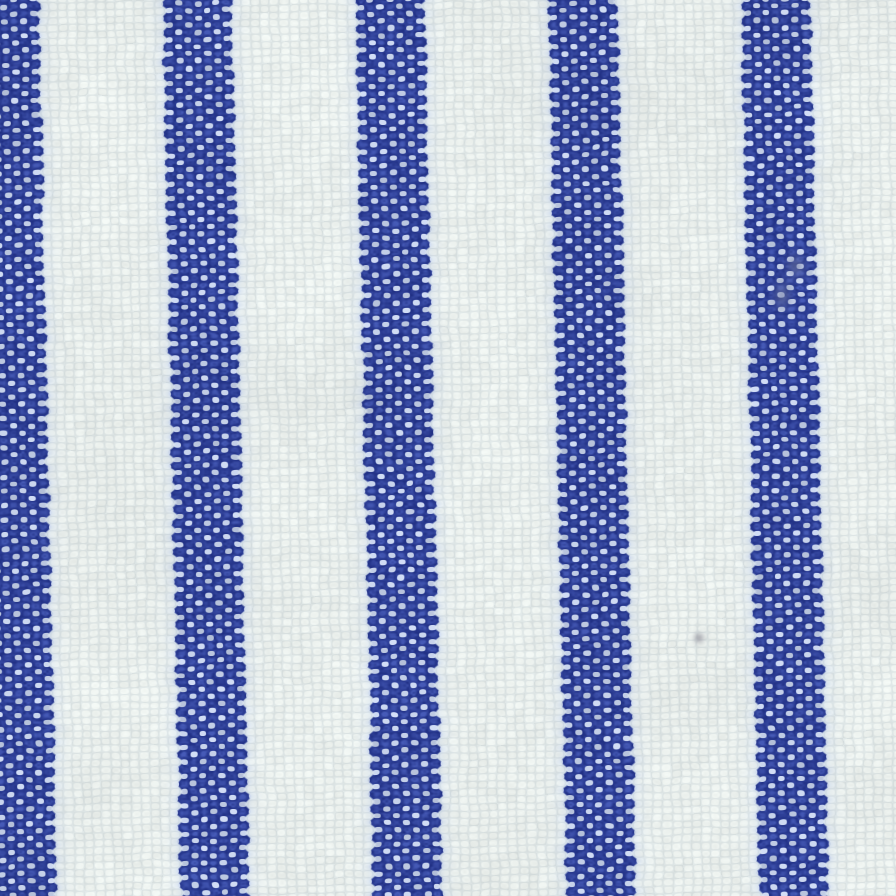
Reproduce this texture procedurally as a Shadertoy shader.

```glsl
#define PERIOD 0.2153      // distance between stripe centres
#define FIRST_CENTRE 0.220 // centre of one stripe at the top edge
#define TILT 0.0202        // lean of the cloth
#define WARP_PER_PERIOD 20.0
#define STRIPE_WARPS 7.0
#define WEFT_ROWS 124.0
#define WOBBLE 0.16        // thread irregularity, in threads

const float PI = 3.14159265;
const vec3 WHITE_YARN = vec3(0.925, 0.945, 0.932);
const vec3 WHITE_GAP  = vec3(0.825, 0.860, 0.865);
const vec3 BLUE_DARK  = vec3(0.130, 0.190, 0.520);
const vec3 BLUE_LIGHT = vec3(0.270, 0.350, 0.710);
const vec3 WEFT_DOT   = vec3(0.760, 0.805, 0.900);

float hash(vec2 p) {
    vec3 q = fract(vec3(p.xyx) * 0.1031);
    q += dot(q, q.yzx + 33.33);
    return fract((q.x + q.y) * q.z);
}

float noise(vec2 p) {
    vec2 i = floor(p), f = fract(p);
    f = f * f * (3.0 - 2.0 * f);
    return mix(mix(hash(i), hash(i + vec2(1, 0)), f.x),
               mix(hash(i + vec2(0, 1)), hash(i + vec2(1, 1)), f.x), f.y);
}

// Soft elliptical blemish
float smudge(vec2 p, vec2 centre, vec2 radius) {
    vec2 d = (p - centre) / radius;
    return exp(-dot(d, d));
}

void mainImage(out vec4 fragColor, in vec2 fragCoord) {
    vec2 uv = fragCoord / iResolution.xy;

    // Thread coordinates: whole numbers lie on thread centres
    vec2 thread;
    thread.x = (uv.x - FIRST_CENTRE - TILT * (1.0 - uv.y)) / PERIOD * WARP_PER_PERIOD;
    thread.y = (uv.y - TILT * uv.x) * WEFT_ROWS;
    vec2 drift = vec2(noise(thread * vec2(0.5, 0.4)), noise(thread * 0.45 + 71.0)) - 0.5;
    thread += 2.0 * WOBBLE * drift;

    // Plain weave: +1 where the warp is on top, -1 where the weft is
    vec2 wave = cos(PI * thread);
    float weave = wave.x * wave.y;
    vec2 crossing = round(thread);
    float yarnTone = hash(crossing + 200.0);
    float grain = noise(thread * 3.0) - 0.5;

    // White ground with shaded gaps between the floats
    float lift = smoothstep(0.0, 0.55, abs(weave));
    vec3 white = mix(WHITE_GAP, WHITE_YARN, 0.3 + 0.7 * lift);
    white += 0.035 * (yarnTone - 0.5) + 0.025 * grain;

    // Blue warp floats with white weft showing between them
    float sheen = smoothstep(0.05, 0.9, weave);
    float tone = 0.25 + 0.5 * sheen * (0.35 + yarnTone) + 0.6 * grain;
    vec3 blue = mix(BLUE_DARK, BLUE_LIGHT, clamp(tone, 0.0, 1.0));
    float dotMask = smoothstep(0.16, 0.62, -weave);
    vec3 dotColour = WEFT_DOT + 0.12 * (yarnTone - 0.5);
    vec3 stripe = mix(blue, dotColour, dotMask);

    // Stripe mask, scalloped by the outermost warp floats
    float across = thread.x - WARP_PER_PERIOD * round(thread.x / WARP_PER_PERIOD);
    float edge = abs(across) - 0.5 * STRIPE_WARPS + 0.28 * wave.y;
    float soft = 0.12 + 0.5 * fwidth(thread.x);
    float stripeMask = 1.0 - smoothstep(-soft, soft, edge);

    // Faint blue bleed beside each stripe
    white = mix(white, vec3(0.72, 0.79, 0.92), 0.45 * exp(-1.6 * max(edge, 0.0)));
    vec3 colour = mix(white, stripe, stripeMask);

    // Broad unevenness, a rubbed patch and a small grey speck
    colour *= 0.985 + 0.03 * noise(uv * 9.0);
    float rub = smudge(uv, vec2(0.888, 0.703), vec2(0.010, 0.012))
              + smudge(uv, vec2(0.873, 0.670), vec2(0.009, 0.014));
    colour = mix(colour, vec3(0.42, 0.46, 0.62), 0.55 * min(rub, 1.0) * stripeMask);
    float speck = smudge(uv, vec2(0.780, 0.288), vec2(0.006, 0.006));
    colour = mix(colour, vec3(0.58, 0.58, 0.62), 0.65 * speck);

    fragColor = vec4(clamp(colour, 0.0, 1.0), 1.0);
}
```
